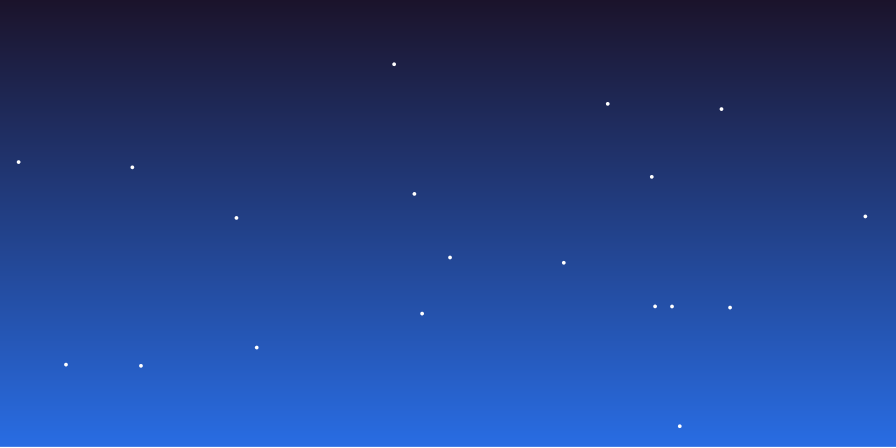
This background is drawn by a Shadertoy shader. Its source:

```glsl
// A clear night sky: a vertical gradient from near-black violet down to
// bright blue, small white stars and a hairline of white along the bottom.
// One uneven ring of seven stars repeats on a slanted two by two lattice.

const float TAU = 6.2831853;
const int RING_STARS = 7;

// Unit vector at an angle, turning clockwise.
vec2 clockwise(float angle) {
    return vec2(cos(angle), -sin(angle));
}

// Star on the ring: a circle plus two weaker waves that turn the other way.
vec2 ringStar(int index) {
    float turn = TAU * float(index) / float(RING_STARS);
    return 0.365 * clockwise(turn + 4.009)
         + 0.092 * clockwise(3.705 - 3.0 * turn)
         + 0.069 * clockwise(2.772 - turn);
}

// Centre of a group, as a share of the height; the lower row is tighter.
vec2 groupCentre(int group) {
    float row = float(group / 2);
    float column = float(group % 2);
    return vec2(-0.057, 0.424)
         + row * vec2(0.963, -0.213)
         + column * (1.0 - 0.295 * row) * vec2(1.315, 0.13);
}

// Antialiased coverage of the inside of a signed distance.
float coverage(float dist, float pixel) {
    return clamp(0.5 - dist / pixel, 0.0, 1.0);
}

void mainImage(out vec4 fragColor, in vec2 fragCoord) {
    float pixel = 1.0 / iResolution.y;
    vec2 p = fragCoord * pixel;
    p.x *= 2.0 * iResolution.y / iResolution.x;

    // Sky gradient
    vec3 horizon = vec3(0.160, 0.427, 0.893);
    vec3 zenith = vec3(0.106, 0.075, 0.167);
    vec3 color = mix(horizon, zenith, p.y);

    // Repeated star groups
    float white = 0.0;
    for (int group = 0; group < 4; group++) {
        vec2 centre = groupCentre(group);
        for (int i = 0; i < RING_STARS; i++) {
            float star = length(p - centre - ringStar(i)) - 0.0041;
            white = max(white, coverage(star, pixel));
        }
    }

    // Hairline along the bottom edge
    white = max(white, coverage(p.y - 0.00255, pixel));

    fragColor = vec4(mix(color, vec3(1.0), white), 1.0);
}
```
